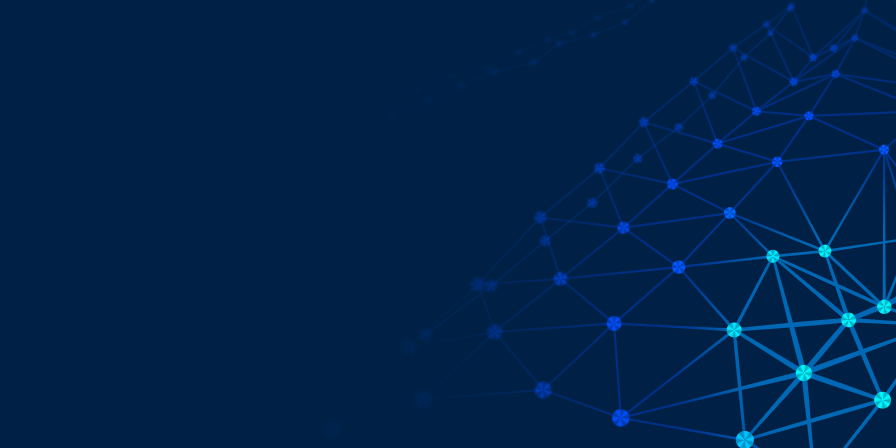
Give the GLSL for this background, as a Shadertoy shader.

```glsl
// A glowing mesh of dots and lines on deep navy, like the flank of a globe.
// Rows of nodes follow quadratic curves; neighbours are joined by segments.
// Brightness and hue depend on the distance to a cyan focus at lower right.

// The canvas is 3.84 units high, with the origin at the lower left.
const float HEIGHT = 3.84;
const vec2 FOCUS = vec2(7.4, 0.84);
const vec3 NAVY = vec3(0.0, 0.13, 0.27);
const vec3 BLUE = vec3(0.0, 0.31, 1.0);
const vec3 CYAN = vec3(0.0, 0.93, 1.0);
const int ROWS = 6;
const int COLUMNS = 10;

// Start, step and bend of each row's curve
const vec2 START[ROWS] = vec2[](vec2(2.87, 0.19), vec2(3.65, 0.44), vec2(4.68, 0.48),
                                vec2(5.31, 0.27), vec2(6.36, 0.04), vec2(7.0, -0.31));
const vec2 STEP[ROWS] = vec2[](vec2(0.66, 0.68), vec2(0.65, 0.56), vec2(0.64, 0.58),
                               vec2(0.70, 0.82), vec2(0.51, 0.64), vec2(0.58, 0.75));
const vec2 BEND[ROWS] = vec2[](vec2(-0.025, -0.031), vec2(-0.029, -0.025), vec2(-0.037, -0.021),
                               vec2(-0.035, -0.06), vec2(-0.035, -0.05), vec2(-0.03, -0.03));

vec2 hash2(vec2 p) {
    vec3 q = fract(vec3(p.xyx) * vec3(0.1031, 0.1030, 0.0973));
    q += dot(q, q.yzx + 33.33);
    return fract((q.xx + q.yz) * q.zy);
}

float segment(vec2 p, vec2 a, vec2 b) {
    vec2 ab = b - a;
    return length(p - a - ab * clamp(dot(p - a, ab) / dot(ab, ab), 0.0, 1.0));
}

float cover(float width, float dist, float soft) {
    return clamp((width - dist) / soft + 0.5, 0.0, 1.0);
}

float lightAt(vec2 p) {
    return pow(clamp((4.1 - distance(p, FOCUS)) / 2.1, 0.0, 1.0), 1.7);
}

float heatAt(vec2 p) {
    return 1.0 - smoothstep(0.95, 1.85, distance(p, FOCUS));
}

vec2 curve(vec2 start, vec2 stride, vec2 bend, float t) {
    return start + stride * t + bend * t * t;
}

// Mesh node, with two local bulges and a little scatter
vec2 node(int column, int row) {
    vec2 id = vec2(column, row);
    vec2 p = curve(START[row], STEP[row], BEND[row], id.x);
    vec2 a = id - vec2(1.0, 3.2), b = id - vec2(3.0, 3.4);
    p.x += 0.38 * exp(-2.5 * dot(a, a));
    p.y -= 0.75 * exp(-2.5 * dot(b, b));
    return p + 0.06 * (hash2(id + 7.0) - 0.5);
}

// Disc with faintly mottled facets; its rim softens in the dim regions
void drawDot(inout vec3 color, vec2 p, vec2 c, float strength, float scale, float px) {
    vec2 d = p - c;
    float radius = scale * (0.078 - 0.0138 * c.y);
    float soft = px + 0.035 * (1.0 - lightAt(c));
    float facets = 0.9 + 0.15 * sin(5.0 * atan(d.y, d.x + 1e-5) + 9.0 * c.x);
    vec3 ink = mix(BLUE, CYAN, heatAt(c)) * facets;
    color = mix(color, ink, strength * cover(radius, length(d), soft));
}

// String of small dots joined by a thin line
void drawChain(inout vec3 color, vec2 p, vec2 start, vec2 stride, vec2 bend,
               float strength, float px) {
    vec2 last = start;
    for (int i = 0; i < COLUMNS; i++) {
        vec2 c = curve(start, stride, bend, float(i));
        c += 0.07 * (hash2(vec2(i, 40.0 * start.y)) - 0.5);
        float fade = strength * smoothstep(2.8, 5.6, c.x);
        if (i > 0) {
            float line = cover(0.008, segment(p, last, c), px);
            color = mix(color, BLUE * 0.8, 0.5 * fade * line);
        }
        drawDot(color, p, c, fade, 0.85, px);
        last = c;
    }
}

void mainImage(out vec4 fragColor, in vec2 fragCoord) {
    float px = HEIGHT / iResolution.y;
    vec2 p = fragCoord * px;
    vec3 color = NAVY;

    // Distant strings at the top, then the rim of the globe
    drawChain(color, p, vec2(3.05, 2.72), vec2(0.32, 0.12), vec2(-0.004, 0.0), 0.2, px);
    drawChain(color, p, vec2(3.3, 3.0), vec2(0.30, 0.09), vec2(-0.005, 0.001), 0.13, px);
    drawChain(color, p, vec2(3.68, 0.99), vec2(0.54, 0.41), vec2(-0.022, -0.011), 0.45, px);

    // Links: along rows, between rows, and diagonally
    float halfWidth = 0.009 + 0.015 * exp(-2.0 * dot(p - vec2(7.0, 0.75), p - vec2(7.0, 0.75)));
    float nearest = 1e3;
    for (int j = 0; j < ROWS; j++) {
        for (int i = 0; i < COLUMNS - 1; i++) {
            vec2 a = node(i, j), b = node(i + 1, j);
            nearest = min(nearest, segment(p, a, b));
            if (j == ROWS - 1) continue;
            vec2 c = node(i, j + 1);
            nearest = min(nearest, min(segment(p, a, c), segment(p, b, c)));
            if (j > 2) nearest = min(nearest, segment(p, a, node(i + 1, j + 1)));
        }
    }
    float heat = heatAt(p);
    vec3 linkColor = mix(vec3(0.0, 0.24, 0.8), vec3(0.0, 0.5, 0.85), heat);
    color = mix(color, linkColor, lightAt(p) * mix(0.5, 0.75, heat) * cover(halfWidth, nearest, px));

    // Nodes above the links
    for (int j = 0; j < ROWS; j++) {
        for (int i = 0; i < COLUMNS; i++) {
            vec2 c = node(i, j);
            drawDot(color, p, c, 0.05 + 0.95 * lightAt(c), 1.0, px);
        }
    }
    fragColor = vec4(color, 1.0);
}
```
